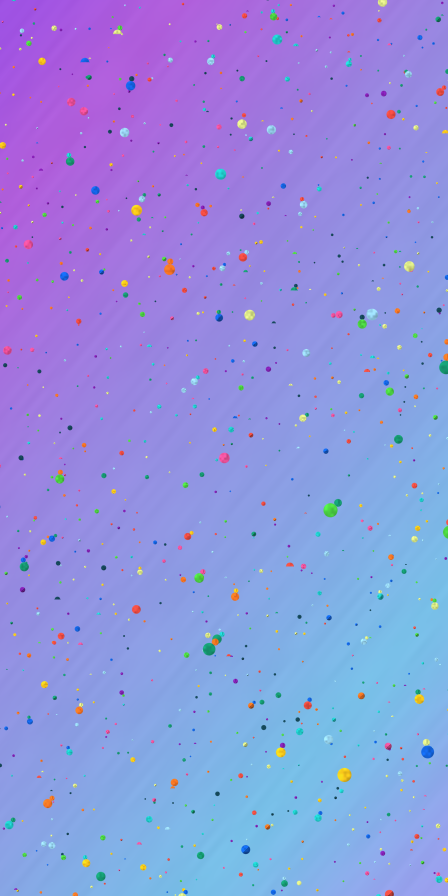
Give the GLSL for this background, as a Shadertoy shader.

```glsl
// Confetti of small painted dots over a diagonal violet-to-cyan gradient.
// The gradient blends colour stops along a slanted axis; the dots come from
// four jittered, rotated grids, finer and denser from layer to layer.

float hash(vec2 p) {
    vec3 q = fract(vec3(p.xyx) * 0.1031);
    q += dot(q, q.yzx + 33.33);
    return fract((q.x + q.y) * q.z);
}

float noise(vec2 p) {
    vec2 i = floor(p), f = fract(p);
    f = f * f * (3.0 - 2.0 * f);
    return mix(mix(hash(i), hash(i + vec2(1, 0)), f.x),
               mix(hash(i + vec2(0, 1)), hash(i + vec2(1, 1)), f.x), f.y);
}

mat2 rotation(float angle) {
    float c = cos(angle), s = sin(angle);
    return mat2(c, s, -s, c);
}

// Slanted gradient, p in canvas widths with y measured from the top
vec3 backdrop(vec2 p) {
    float u = 1.2 * p.x + p.y;
    vec3 col = vec3(0.62, 0.32, 0.89);
    col = mix(col, vec3(0.69, 0.37, 0.86), smoothstep(0.0, 0.5, u));
    col = mix(col, vec3(0.60, 0.52, 0.88), clamp((u - 0.5) / 0.7, 0.0, 1.0));
    col = mix(col, vec3(0.54, 0.63, 0.895), clamp((u - 1.2) / 0.7, 0.0, 1.0));
    col = mix(col, vec3(0.47, 0.75, 0.91), clamp((u - 1.9) / 0.6, 0.0, 1.0));
    col = mix(col, vec3(0.60, 0.62, 0.93), smoothstep(2.5, 3.2, u));
    // Faint brushed streaks along the bands
    float streak = noise(vec2(u * 45.0, (p.x - 1.2 * p.y) * 5.0));
    return col + 0.022 * (streak - 0.5);
}

vec3 paint(float pick, float count) {
    vec3 paints[12] = vec3[12](
        vec3(1.00, 0.78, 0.06), vec3(0.05, 0.38, 0.88),
        vec3(0.06, 0.60, 0.42), vec3(1.00, 0.45, 0.10),
        vec3(0.10, 0.80, 0.78), vec3(0.86, 0.91, 0.50),
        vec3(0.58, 0.82, 0.92), vec3(0.28, 0.83, 0.22),
        vec3(0.95, 0.28, 0.22), vec3(0.93, 0.30, 0.58),
        vec3(0.50, 0.10, 0.68), vec3(0.06, 0.26, 0.32));
    return paints[int(min(pick * count, count - 1.0))];
}

// Mottled disc, occasionally cut to a half disc or given a darker half
vec3 addDot(vec3 col, vec2 p, float r, vec3 tint, float kind, float blur) {
    float d = length(p) - r;
    if (kind > 0.93) d = max(d, p.y);
    float cover = 1.0 - smoothstep(-blur, blur, d);
    float mottle = noise(p / r * 2.2 + kind * 91.0) - 0.5;
    float shade = 1.0 + 0.3 * mottle - 0.12 * dot(p, vec2(0.7)) / r;
    if (kind < 0.12) shade -= 0.3 * smoothstep(-0.1, 0.1, (p.x + p.y) / r);
    return mix(col, clamp(tint * shade, 0.0, 1.0), cover * 0.95);
}

vec3 scatter(vec3 col, vec2 p, float layer, float cells, float radius, float density, float blur) {
    mat2 turn = rotation(0.35 + layer * 0.9);
    vec2 g = turn * p * cells + layer * 17.3;
    vec2 id = floor(g) + layer * 57.0 + 100.0;
    if (hash(id) > density) return col;

    // Jitter inside the cell, then return to upright coordinates
    vec2 centre = 0.24 + 0.52 * vec2(hash(id + 3.7), hash(id + 8.1));
    vec2 q = transpose(turn) * (fract(g) - centre) / cells;
    float r = radius * mix(0.6, 1.15, hash(id + 12.9));
    float count = layer < 1.5 ? 10.0 : 12.0;
    float kind = hash(id + 21.3);

    // Larger dots often carry a small companion above them
    if (layer < 1.5 && hash(id + 31.7) < 0.6) {
        vec2 offset = rotation(1.2 * hash(id + 37.1) - 0.3) * vec2(0.0, -1.5) * r;
        col = addDot(col, q - offset, r * 0.55, paint(hash(id + 41.9), 12.0), 0.5, blur);
    }
    return addDot(col, q, r, paint(hash(id + 53.3), count), kind, blur);
}

void mainImage(out vec4 fragColor, in vec2 fragCoord) {
    vec2 p = vec2(fragCoord.x, iResolution.y - fragCoord.y) / iResolution.x;
    float blur = 0.7 / iResolution.x;
    vec3 col = backdrop(p);

    // Finest specks first, largest dots on top
    col = scatter(col, p, 3.0, 30.0, 0.0026, 0.42, blur);
    col = scatter(col, p, 2.0, 16.0, 0.0055, 0.40, blur);
    col = scatter(col, p, 1.0, 9.0, 0.0095, 0.42, blur);
    col = scatter(col, p, 0.0, 5.0, 0.0140, 0.32, blur);
    fragColor = vec4(col, 1.0);
}
```
